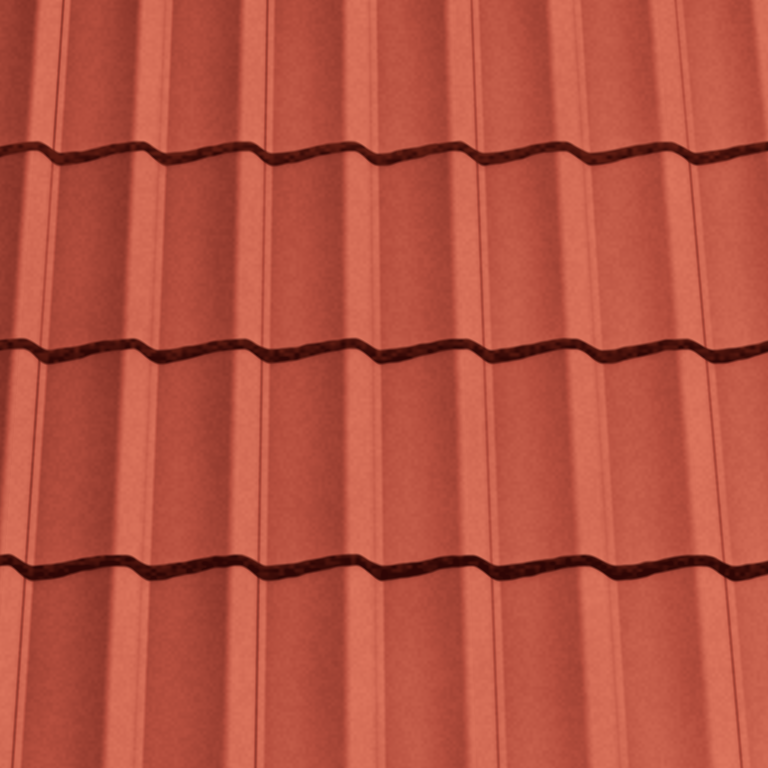
Write a WebGL 2 fragment shader that draws this texture.

```glsl
#version 300 es
precision highp float;

uniform vec2 u_resolution;
out vec4 fragColor;

// Layout, in canvas heights and widths
const float CENTER_X = 0.430;        // vertical line that stays upright
const float CENTER_ROLL = 2.8;       // roll coordinate on that line
const float ROLL_PITCH = 0.1328;     // roll spacing at the top
const float PITCH_GROWTH = 0.0255;   // extra spacing at the bottom
const float FIRST_EDGE = 0.801;      // height of the topmost visible edge
const float COURSE_STEP = 0.2445;    // course spacing
const float COURSE_GROWTH = 0.0125;  // widening of courses downward
const float WAVE_HEIGHT = 0.017;
const float EDGE_HALF = 0.0076;
const float GROOVE_AT = 0.185;
const float GROOVE_WIDTH = 0.014;

// Clay colours
const vec3 SHADE = vec3(0.49, 0.18, 0.14);
const vec3 CLAY = vec3(0.71, 0.305, 0.24);
const vec3 LIT = vec3(0.87, 0.46, 0.365);
const vec3 EDGE_BROWN = vec3(0.37, 0.11, 0.07);
const vec3 EDGE_DARK = vec3(0.18, 0.025, 0.018);

float hash(vec2 p) {
    vec3 q = fract(vec3(p.xyx) * 0.1031);
    q += dot(q, q.yzx + 33.33);
    return fract((q.x + q.y) * q.z);
}

float noise(vec2 p) {
    vec2 i = floor(p), f = fract(p);
    f = f * f * (3.0 - 2.0 * f);
    return mix(mix(hash(i), hash(i + vec2(1, 0)), f.x),
               mix(hash(i + vec2(0, 1)), hash(i + vec2(1, 1)), f.x), f.y);
}

// Height of the tile profile: crest at 0, quick fall, slow rise
float profile(float f) {
    return 1.0 - smoothstep(0.02, 0.26, f) + smoothstep(0.22, 1.0, f);
}

// Course number at a height, growing downward
float courseAt(float y) {
    float root = COURSE_STEP * COURSE_STEP + 4.0 * COURSE_GROWTH * (FIRST_EDGE - y);
    return (sqrt(root) - COURSE_STEP) / (2.0 * COURSE_GROWTH);
}

vec3 clayRamp(float t) {
    t = clamp(t, 0.0, 1.0);
    return t < 0.5 ? mix(SHADE, CLAY, t * 2.0) : mix(CLAY, LIT, t * 2.0 - 1.0);
}

void main() {
    vec2 uv = gl_FragCoord.xy / u_resolution;
    float pixel = 1.0 / min(u_resolution.x, u_resolution.y);

    // Roll coordinate, converging toward the top
    float pitch = ROLL_PITCH + PITCH_GROWTH * (1.0 - uv.y);
    float roll = (uv.x - CENTER_X) / pitch + CENTER_ROLL;
    float f = fract(roll);
    float rollId = floor(roll);
    float soft = pixel / pitch;

    // Course coordinate and signed height above the nearest edge
    float wave = profile(f);
    float wobble = (noise(uv * vec2(75.0, 40.0)) - 0.5) * 0.002;
    float course = courseAt(uv.y - (wave - 0.5) * WAVE_HEIGHT + wobble);
    float edgeId = floor(course + 0.5);
    float above = (edgeId - course) * (COURSE_STEP + 2.0 * COURSE_GROWTH * edgeId);
    float along = fract(course);
    float row = floor(course);
    float tile = hash(vec2(floor(rollId * 0.5), row) + 17.0);

    // Shaded pan between the rolls, brighter to the right
    float p = clamp((f - 0.26) / 0.70, 0.0, 1.0);
    float pan = mix(0.56, 0.27, smoothstep(0.25, 0.95, p)) - 0.10 * exp(-p * 9.0);
    pan += (uv.x - 0.42) * 0.36 + (along - 0.5) * 0.12;

    // Lit roll, soft on the left and crisp on the right
    float lit = 1.0 - smoothstep(0.245 - soft, 0.265 + soft, f);
    lit = max(lit, smoothstep(0.89, 0.99, f));
    float rollLight = 0.88 - 0.10 * smoothstep(0.13, GROOVE_AT, f) * step(f, 0.5);
    rollLight += 0.07 * smoothstep(GROOVE_AT, 0.23, f) * step(f, 0.5);
    float light = mix(pan, rollLight + (uv.x - 0.5) * 0.06, lit);

    // Joint on every second roll, a faint groove on the others
    float joint = 1.0 - mod(rollId, 2.0);
    float groove = 1.0 - smoothstep(0.0, GROOVE_WIDTH + soft, abs(f - GROOVE_AT));
    light -= groove * mix(0.06, 0.25 + 0.35 * tile, joint);

    // Grain, blotches and tile tint
    light += (noise(uv * 240.0) - 0.5) * 0.09 + (noise(uv * 110.0 + 9.0) - 0.5) * 0.05;
    light += (noise(uv * vec2(22.0, 9.0)) - 0.5) * 0.07 + (tile - 0.5) * 0.05;

    // Pale rim over each edge and soft shadow under it
    float halfWidth = EDGE_HALF * (1.0 + 0.10 * edgeId) * mix(1.08, 0.80, wave);
    float outside = max(abs(above) - halfWidth, 0.0);
    light += above > 0.0 ? 0.10 * exp(-outside / 0.005) : -0.20 * exp(-outside / 0.004);
    vec3 color = clayRamp(light);

    // Dark, mottled front face of the course
    float mottle = noise(uv * vec2(150.0, 210.0) + 31.0);
    float brown = 0.62 - 0.20 * edgeId + (mottle - 0.5) * 0.9 + above / halfWidth * 0.25;
    vec3 face = mix(EDGE_DARK, EDGE_BROWN, clamp(brown, 0.0, 1.0));
    float feather = pixel + 0.0012;
    float cover = 1.0 - smoothstep(-feather, feather, abs(above) - halfWidth);
    fragColor = vec4(mix(color, face, cover), 1.0);
}
```
